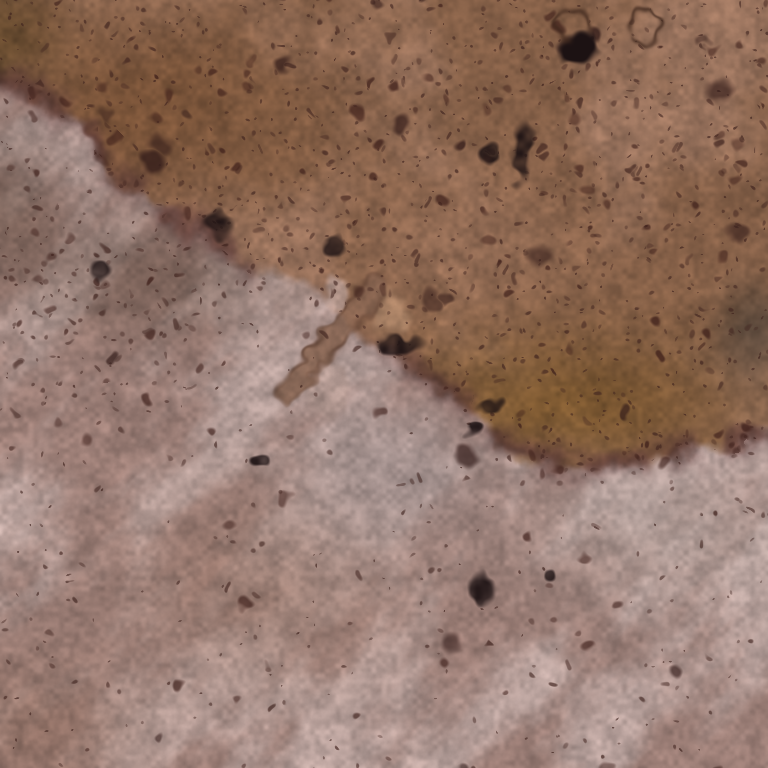
Reproduce this texture procedurally as a Shadertoy shader.

```glsl
float hash(vec2 p) {
    return fract(sin(dot(p, vec2(127.1, 311.7))) * 43758.5453);
}

float noise(vec2 p) {
    vec2 i = floor(p), f = fract(p);
    f = f * f * (3.0 - 2.0 * f);
    return mix(mix(hash(i), hash(i + vec2(1, 0)), f.x),
               mix(hash(i + vec2(0, 1)), hash(i + vec2(1, 1)), f.x), f.y);
}

float fbm(vec2 p) {
    float sum = 0.0, amp = 0.5;
    for (int i = 0; i < 5; i++) {
        sum += amp * noise(p);
        p = mat2(1.6, 1.2, -1.2, 1.6) * p + 7.3;
        amp *= 0.5;
    }
    return sum;
}

// Soft elliptical patch, one at its centre
float patchAt(vec2 p, vec2 centre, vec2 size) {
    vec2 q = (p - centre) / size;
    return exp(-dot(q, q));
}

float ellipse(vec2 p, vec2 centre, vec2 size) {
    return 1.0 - smoothstep(0.65, 1.2, length((p - centre) / size));
}

// Height of the border between the brown crust and the pale stone
float border(float x) {
    float height[13] = float[](0.89, 0.85, 0.755, 0.70, 0.648, 0.612, 0.535,
                               0.49, 0.405, 0.385, 0.40, 0.412, 0.435);
    float s = clamp(x, 0.0, 0.999) * 12.0;
    int i = int(s);
    return mix(height[i], height[i + 1], smoothstep(0.0, 1.0, fract(s)));
}

// Randomly placed grains, one per grid cell at most
float specks(vec2 p, float cells, float chance) {
    vec2 q = p * cells, cell = floor(q);
    float cover = 0.0;
    for (int y = -1; y <= 1; y++)
    for (int x = -1; x <= 1; x++) {
        vec2 id = cell + vec2(x, y);
        vec2 centre = id + vec2(hash(id + 3.1), hash(id + 8.7));
        float radius = mix(0.13, 0.36, pow(hash(id + 5.3), 2.0));
        float grain = 1.0 - smoothstep(0.5, 1.3, length(q - centre) / radius);
        cover = max(cover, grain * step(hash(id + 1.9), chance) * (0.5 + 0.5 * hash(id + 6.1)));
    }
    return cover;
}

void mainImage(out vec4 fragColor, in vec2 fragCoord) {
    vec2 uv = fragCoord / iResolution.xy;
    vec2 wobble = vec2(noise(uv * 70.0), noise(uv * 70.0 + 31.0)) - 0.5;
    vec2 p = uv + 0.012 * wobble;
    float broad = fbm(uv * 6.0), fine = fbm(uv * 45.0 + 9.0);
    float rise = p.y - border(p.x) + 0.04 * (fbm(uv * 22.0) - 0.48);
    float crust = smoothstep(-0.012, 0.014, rise);

    // Brown crust with ochre and dark corners
    vec3 brown = mix(vec3(0.52, 0.375, 0.28), vec3(0.60, 0.45, 0.365), smoothstep(0.3, 0.65, broad));
    brown = mix(brown, vec3(0.46, 0.31, 0.20), 0.75 * patchAt(p, vec2(0.17, 0.87), vec2(0.22, 0.15)));
    brown = mix(brown, vec3(0.47, 0.33, 0.16), 0.8 * patchAt(p, vec2(0.72, 0.47), vec2(0.22, 0.09)));
    brown = mix(brown, vec3(0.62, 0.46, 0.37), 0.6 * patchAt(p, vec2(0.60, 0.68), vec2(0.15, 0.09)));
    brown = mix(brown, vec3(0.33, 0.24, 0.13), 0.7 * patchAt(p, vec2(0.0, 0.95), vec2(0.07, 0.09)));
    brown = mix(brown, vec3(0.30, 0.25, 0.21), 0.7 * patchAt(p, vec2(0.98, 0.57), vec2(0.045, 0.06)));

    // Pale stone with slanted streaks and stained areas
    vec2 slant = mat2(0.86, 0.5, -0.5, 0.86) * uv;
    float streak = fbm(vec2(slant.x * 14.0 - slant.y * 3.0, slant.y * 7.0));
    vec3 stone = mix(vec3(0.60, 0.485, 0.455), vec3(0.72, 0.63, 0.61), smoothstep(0.28, 0.65, streak));
    stone = mix(stone, vec3(0.57, 0.44, 0.39), 0.65 * patchAt(p, vec2(0.34, 0.23), vec2(0.17, 0.12)));
    stone = mix(stone, vec3(0.55, 0.42, 0.37), 0.65 * patchAt(p, vec2(0.04, 0.05), vec2(0.15, 0.09)));
    stone = mix(stone, vec3(0.63, 0.56, 0.55), 0.8 * patchAt(p, vec2(0.52, 0.39), vec2(0.12, 0.09)));
    stone = mix(stone, vec3(0.71, 0.64, 0.62), 0.7 * patchAt(p, vec2(0.87, 0.31), vec2(0.17, 0.09)));
    float soot = patchAt(p, vec2(0.20, 0.64), vec2(0.15, 0.08)) + patchAt(p, vec2(0.01, 0.73), vec2(0.07, 0.10));
    stone = mix(stone, vec3(0.43, 0.34, 0.30), min(0.65 * soot, 0.7));

    vec3 col = mix(stone, brown, crust);

    // Purple shadow along the border
    float rim = exp(-pow((rise - 0.008) / 0.022, 2.0)) * smoothstep(0.25, 0.65, noise(uv * 28.0));
    col = mix(col, vec3(0.31, 0.19, 0.19), 0.65 * rim * (1.0 - patchAt(uv, vec2(0.45, 0.6), vec2(0.08))));

    // Pale pebbles and the twig between them
    float pebbles = max(max(ellipse(p, vec2(0.385, 0.61), vec2(0.03, 0.026)), ellipse(p, vec2(0.44, 0.618), vec2(0.017, 0.024))),
                        max(ellipse(p, vec2(0.508, 0.595), vec2(0.026, 0.029)), ellipse(p, vec2(0.425, 0.495), vec2(0.03, 0.042))));
    col = mix(col, mix(vec3(0.70, 0.60, 0.57), vec3(0.66, 0.51, 0.40), smoothstep(0.44, 0.5, uv.x)), 0.8 * pebbles);
    vec2 along = vec2(0.115, 0.137), start = vec2(0.375, 0.49);
    float t = clamp(dot(p - start, along) / dot(along, along), 0.0, 1.0);
    float gap = length(p - start - t * along);
    col = mix(col, vec3(0.52, 0.385, 0.31), 0.85 * (1.0 - smoothstep(0.011, 0.019, gap)));
    col = mix(col, vec3(0.31, 0.20, 0.15), 0.6 * exp(-pow((gap - 0.014) / 0.004, 2.0)) * noise(uv * 40.0));

    // Grain and scattered specks
    col *= 1.0 + 0.32 * (fine - 0.48) + 0.16 * (noise(uv * 150.0) - 0.5);
    float dirt = clamp(0.55 * crust + 0.6 * soot + 0.4 * rim + 0.4 * patchAt(uv, vec2(0.05, 0.55), vec2(0.25, 0.12)), 0.1, 1.0);
    col = mix(col, vec3(0.25, 0.14, 0.12), 0.7 * specks(p, 85.0, 0.55 * dirt));
    col = mix(col, vec3(0.24, 0.12, 0.10), 0.75 * specks(p + 0.37, 42.0, 0.30 * dirt));
    col = mix(col, vec3(0.20, 0.11, 0.10), 0.8 * specks(p + 0.71, 22.0, 0.14 * dirt));

    // Larger dark pits: centre and radii
    vec4 pits[12] = vec4[](
        vec4(0.752, 0.934, 0.025, 0.021), vec4(0.637, 0.798, 0.014, 0.014), vec4(0.679, 0.80, 0.013, 0.04),
        vec4(0.284, 0.706, 0.022, 0.018), vec4(0.434, 0.678, 0.014, 0.014), vec4(0.518, 0.551, 0.030, 0.014),
        vec4(0.127, 0.646, 0.016, 0.011), vec4(0.626, 0.231, 0.015, 0.020), vec4(0.717, 0.253, 0.008, 0.008),
        vec4(0.638, 0.471, 0.016, 0.010), vec4(0.616, 0.443, 0.009, 0.009), vec4(0.339, 0.40, 0.014, 0.008));
    for (int i = 0; i < 12; i++) {
        float pit = ellipse(p + 0.006 * wobble.yx, pits[i].xy, pits[i].zw);
        float depth = i == 0 ? 1.0 : 0.6 + 0.35 * noise(uv * 90.0);
        col = mix(col, vec3(0.11, 0.07, 0.075), pit * depth);
    }

    // Two thin rings near the top
    float rings = min(abs(length(p - vec2(0.745, 0.967)) - 0.020), abs(length(p - vec2(0.84, 0.964)) - 0.021));
    col = mix(col, vec3(0.24, 0.15, 0.11), 0.65 * exp(-pow(rings / 0.004, 2.0)) * smoothstep(0.2, 0.6, noise(uv * 45.0)));

    fragColor = vec4(clamp(col, 0.0, 1.0), 1.0);
}
```
